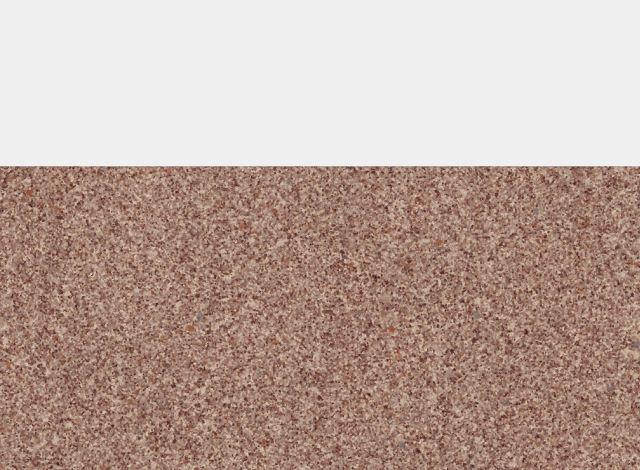
Write a Shadertoy shader that draws this texture.

```glsl
// A slab of fine reddish granite under a plain pale grey band.
// Two blended Voronoi sizes give the packed grains; sparse wobbly blobs on
// coarser grids add cream, maroon, rust and grey crystals. Supersampled 3 x 3.

const float SLAB_TOP = 0.646;
const float FINE_SCALE = 270.0;
const float COARSE_SCALE = 165.0;
const float COARSE_SHARE = 0.42;
const int SAMPLES = 3;

const vec3 BACKDROP = vec3(0.937, 0.938, 0.936);
const vec3 CREAM    = vec3(0.81, 0.735, 0.645);
const vec3 PINK     = vec3(0.69, 0.57, 0.51);
const vec3 MAUVE    = vec3(0.58, 0.44, 0.395);
const vec3 BROWN    = vec3(0.49, 0.31, 0.245);
const vec3 MAROON   = vec3(0.33, 0.14, 0.15);
const vec3 RUST     = vec3(0.60, 0.31, 0.19);
const vec3 GREY     = vec3(0.48, 0.43, 0.41);

float hash(vec2 p) {
    return fract(sin(dot(p, vec2(12.9898, 78.233))) * 43758.5453);
}

vec2 hash2(vec2 p) {
    return vec2(hash(p), hash(p + vec2(37.2, 17.7)));
}

float valueNoise(vec2 p) {
    vec2 cell = floor(p), f = fract(p);
    f = f * f * (3.0 - 2.0 * f);
    float low = mix(hash(cell), hash(cell + vec2(1, 0)), f.x);
    float high = mix(hash(cell + vec2(0, 1)), hash(cell + vec2(1, 1)), f.x);
    return mix(low, high, f.y);
}

// Cell id of the nearest grain centre
vec2 nearestGrain(vec2 p) {
    vec2 cell = floor(p), nearest = cell;
    float best = 9.0;
    for (int y = -1; y <= 1; y++)
    for (int x = -1; x <= 1; x++) {
        vec2 id = cell + vec2(x, y);
        vec2 d = id + hash2(id) - p;
        float dist = dot(d, d);
        if (dist < best) { best = dist; nearest = id; }
    }
    return nearest;
}

// Picks a mineral by its share, then varies its lightness and warmth
vec3 mineral(vec2 id) {
    float pick = hash(id + 5.3);
    vec3 color = pick < 0.20 ? CREAM
               : pick < 0.49 ? PINK
               : pick < 0.75 ? MAUVE
               : pick < 0.90 ? BROWN
               : pick < 0.97 ? MAROON : RUST;
    vec2 vary = hash2(id + 91.7) - 0.5;
    return color + 0.10 * vary.x + vary.y * vec3(0.03, 0.0, -0.05);
}

// Coverage of sparse irregular blobs, at most one per grid cell
float crystals(vec2 p, float scale, float density, float radius, float seed) {
    p = p * scale + seed;
    vec2 id = floor(p);
    vec2 shape = hash2(id + seed + 3.1);
    vec2 d = fract(p) - mix(vec2(0.32), vec2(0.68), hash2(id + seed));
    float angle = atan(d.y, d.x) + 6.283 * shape.x;
    float wobble = 1.0 + 0.2 * sin(2.0 * angle) + 0.14 * sin(5.0 * angle + 9.0 * shape.y);
    float size = radius * mix(0.5, 1.0, shape.y) * wobble;
    float present = step(hash(id + seed + 8.9), density);
    return present * (1.0 - smoothstep(size - 0.05, size + 0.05, length(d)));
}

vec3 granite(vec2 p) {
    vec3 fine = mineral(nearestGrain(p * FINE_SCALE));
    vec3 coarse = mineral(nearestGrain(p * COARSE_SCALE + 400.0));
    vec3 color = mix(fine, coarse, COARSE_SHARE);

    // Medium crystals
    color = mix(color, CREAM,  0.70 * crystals(p, 85.0, 0.15, 0.30, 11.0));
    color = mix(color, MAROON, 0.80 * crystals(p, 110.0, 0.14, 0.29, 23.0));
    color = mix(color, RUST,   0.60 * crystals(p, 80.0, 0.05, 0.24, 37.0));

    // Rare large crystals
    color = mix(color, CREAM,  0.75 * crystals(p, 38.0, 0.06, 0.26, 41.0));
    color = mix(color, RUST,   0.80 * crystals(p, 38.0, 0.014, 0.26, 53.0));
    color = mix(color, MAROON, 0.85 * crystals(p, 42.0, 0.016, 0.22, 67.0));
    color = mix(color, GREY,   0.70 * crystals(p, 32.0, 0.010, 0.27, 79.0));

    // Faint cloudy tone and a thin dark rim
    float cloud = valueNoise(p * 9.0) + valueNoise(p * 26.0) - 1.0;
    float rim = smoothstep(SLAB_TOP - 0.005, SLAB_TOP, p.y);
    return color * (1.0 + 0.04 * cloud) * (1.0 - 0.10 * rim);
}

void mainImage(out vec4 fragColor, in vec2 fragCoord) {
    vec3 sum = vec3(0.0);
    for (int y = 0; y < SAMPLES; y++)
    for (int x = 0; x < SAMPLES; x++) {
        vec2 offset = (vec2(x, y) + 0.5) / float(SAMPLES) - 0.5;
        vec2 p = (fragCoord + offset) / iResolution.y;
        sum += p.y > SLAB_TOP ? BACKDROP : granite(p);
    }
    fragColor = vec4(sum / float(SAMPLES * SAMPLES), 1.0);
}
```
